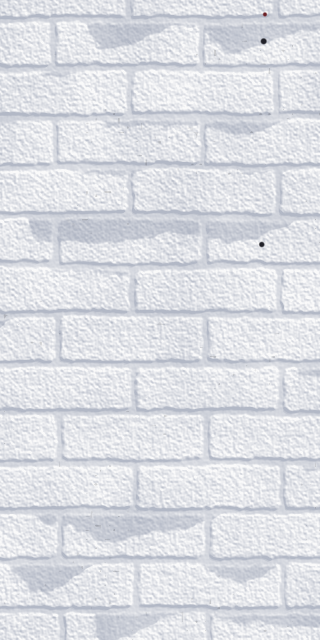
This texture is drawn by a WebGL 2 fragment shader. Its source:

```glsl
#version 300 es
precision highp float;
// White painted brick wall in running bond, lit from the upper right.
// A warped rounded-box distance gives each brick its relief; slopes, a short
// shadow march, embossed noise and ragged overhang shadows do the shading.
uniform vec2 u_resolution;
out vec4 fragColor;

const vec2 PITCH = vec2(0.461, 0.154);      // brick plus joint, canvas width = 1
const float FIRST_JOINT = 0.057;            // first bed joint below the top
const vec2 TO_LIGHT = vec2(0.55, -0.835);   // y points down
const vec3 SHADE = vec3(0.70, 0.722, 0.775);
const vec3 LIT = vec3(0.98, 0.98, 0.982);
const vec3 HOLE_DARK = vec3(0.13, 0.13, 0.16);
const vec3 HOLE_RED = vec3(0.42, 0.12, 0.14);
// Drilled holes: centre and radius
const vec3 HOLES[3] = vec3[3](vec3(0.828, 0.045, 0.006),
    vec3(0.824, 0.129, 0.009), vec3(0.818, 0.764, 0.008));

float hash(vec2 p) {
    return fract(sin(dot(p, vec2(127.1, 311.7))) * 43758.5453);
}

float noise(vec2 p) {
    vec2 i = floor(p), f = fract(p);
    f = f * f * (3.0 - 2.0 * f);
    return mix(mix(hash(i), hash(i + vec2(1, 0)), f.x),
               mix(hash(i + vec2(0, 1)), hash(i + vec2(1, 1)), f.x), f.y);
}

float roundBox(vec2 p, vec2 halfSize, float radius) {
    vec2 q = abs(p) - halfSize + radius;
    return length(max(q, 0.0)) + min(max(q.x, q.y), 0.0) - radius;
}

// Returns edge distance (negative inside), depth below course top, course
vec3 brick(vec2 p) {
    p.y += 0.010 * (noise(p * vec2(4.0, 6.0)) - 0.5);
    p += 0.007 * (noise(p * 26.0 + 7.0) - 0.5);
    float y = (p.y - FIRST_JOINT) / PITCH.y;
    float course = floor(y);
    float joint = mix(0.168, 0.402, mod(course, 2.0)) + 0.0022 * course;
    float x = (p.x - joint) / PITCH.x;
    vec2 id = vec2(floor(x), course);
    vec2 local = (fract(vec2(x, y)) - 0.5) * PITCH;
    vec2 gap = vec2(0.010, 0.011) + 0.003 * vec2(hash(id), hash(id + 3.7));
    float edge = roundBox(local, PITCH * 0.5 - gap, 0.010);
    edge += 0.006 * (noise(p * 65.0) - 0.5);
    return vec3(edge, local.y + 0.5 * PITCH.y, course);
}

float raised(float edge) {
    return smoothstep(0.007, -0.006, edge);
}

// How far neighbouring bricks towards the light rise above this point
float castShadow(vec2 p, float height) {
    float block = 0.0;
    for (int i = 1; i <= 5; i++) {
        float reach = 0.0034 * float(i);
        float wall = raised(brick(p + TO_LIGHT * reach).x);
        block = max(block, wall - 40.0 * reach - height);
    }
    return smoothstep(0.0, 0.6, block);
}

// Ragged slanted shadow at the top of bricks; the middle courses stay clear
float overhangShadow(vec2 p, float below, float course) {
    float along = (p.x + 0.7 * below) * 5.0;
    float reach = 0.21 * (noise(vec2(along, course * 7.3 + 2.0)) - 0.46);
    reach -= 0.06 * (1.0 - smoothstep(1.5, 2.5, abs(course - 6.5)));
    reach += 0.016 * (noise(p * 50.0) - 0.5);
    return smoothstep(0.006, -0.006, below - reach);
}

float emboss(vec2 p, float scale) {
    return noise(p * scale) - noise((p + TO_LIGHT * 0.005) * scale);
}

void main() {
    vec2 p = vec2(gl_FragCoord.x, u_resolution.y - gl_FragCoord.y) / u_resolution.x;
    float pixel = 1.0 / u_resolution.x;
    vec3 b = brick(p);
    float height = raised(b.x);

    // Rough paint on the faces, smoother paint in the joints
    float grain = 0.62 * emboss(p, 118.0) + 0.36 * emboss(p + 3.1, 60.0)
                + 0.34 * emboss(p + 5.7, 165.0);
    float slope = height - raised(brick(p + TO_LIGHT * 0.006).x);
    float shadow = max(castShadow(p, height) * 0.85,
                       overhangShadow(p, b.y, b.z) * height);

    float light = mix(0.44, 0.70, height);
    light += grain * mix(0.30, 1.0, height) * (1.0 - 0.45 * shadow);
    light += 0.50 * slope - 0.46 * shadow;
    light += 0.20 * (noise(p * 7.0) - 0.5) + 0.10 * (noise(p * 19.0) - 0.5);
    vec3 color = mix(SHADE, LIT, clamp(light, 0.0, 1.0));

    // Small grey chips near worn spots
    float chips = smoothstep(0.90, 0.98, noise(p * 70.0 + 9.0))
                * smoothstep(0.60, 0.80, noise(p * 6.0 + 4.0));
    color *= 1.0 - 0.14 * chips;

    for (int i = 0; i < 3; i++) {
        float d = length(p - HOLES[i].xy) - HOLES[i].z;
        vec3 inside = i == 0 ? HOLE_RED : HOLE_DARK;
        color = mix(color, inside, smoothstep(pixel, -pixel, d));
    }
    fragColor = vec4(color, 1.0);
}
```
